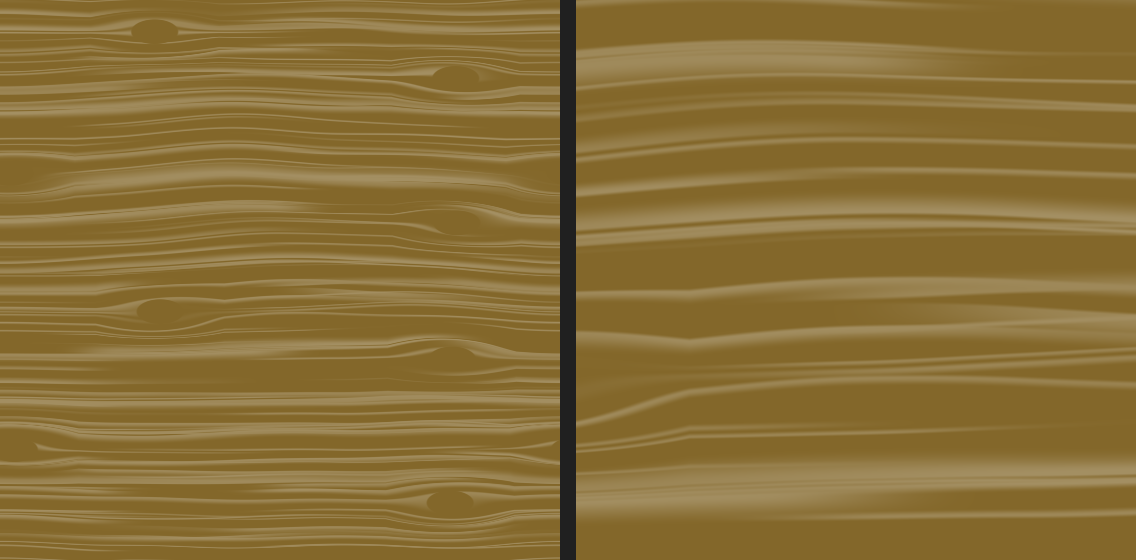
Left, the full canvas; right, a detail of the centre.
Reproduce this texture procedurally as a Shadertoy shader.

```glsl
// Brown wood grain: long pale streaks, each crisp on one side and fading on the
// other, bent around flat oval knots. Three layers of jittered rows are drawn in
// warped coordinates; the pattern repeats at the canvas borders.

const vec3 DARK_WOOD = vec3(0.515, 0.405, 0.165);
const vec3 PALE_WOOD = vec3(0.64, 0.56, 0.385);
const vec2 KNOT_RADIUS = vec2(0.042, 0.022);
const int KNOT_COUNT = 8;

float hash(vec2 p, float seed) {
    vec3 q = fract(vec3(p.xyx + seed * 7.31) * vec3(0.1031, 0.1030, 0.0973));
    q += dot(q, q.yzx + 33.33);
    return fract((q.x + q.y) * q.z);
}

// Smooth value noise that repeats after the given number of cells.
float tiledNoise(vec2 p, vec2 period, float seed) {
    vec2 cell = floor(p);
    vec2 f = fract(p);
    f = f * f * (3.0 - 2.0 * f);
    vec2 a = mod(cell, period);
    vec2 b = mod(cell + 1.0, period);
    float low = mix(hash(a, seed), hash(vec2(b.x, a.y), seed), f.x);
    float high = mix(hash(vec2(a.x, b.y), seed), hash(b, seed), f.x);
    return mix(low, high, f.y);
}

// Shortest offset on the repeating canvas.
vec2 wrapOffset(vec2 d) {
    return d - floor(d + 0.5);
}

// Knots alternate between a right-hand column and two left-hand ones.
vec2 knotCenter(int index) {
    float i = float(index);
    bool isRight = index % 2 == 1;
    float x = isRight ? 0.81 : (index % 4 == 0 ? 0.28 : 0.02);
    float y = 1.0 - (i + 0.5) / float(KNOT_COUNT) + (isRight ? 0.043 : 0.006);
    vec2 jitter = vec2(hash(vec2(i, 1.0), 2.0), hash(vec2(i, 5.0), 3.0)) - 0.5;
    return vec2(x, y) + jitter * vec2(0.015, 0.012);
}

// Vertical shift that opens the grain into a lens around a knot.
float knotBend(vec2 d, float halfLength, float reach) {
    float along = cos(1.5708 * min(abs(d.x) / halfLength, 1.0));
    return -0.92 * d.y * along * exp(-d.y * d.y / (reach * reach));
}

float knotMask(vec2 d, vec2 radius) {
    float edge = (length(d / radius) - 1.0) * radius.y;
    return 1.0 - smoothstep(-0.001, 0.001, edge);
}

// One layer of rows; most streaks are thin lines, a few are wide bands.
float streaks(vec2 p, float rows, float seed) {
    float drift = tiledNoise(p * vec2(4.0, 9.0), vec2(4.0, 9.0), seed);
    float y = p.y * rows + 0.014 * rows * drift;
    float row = mod(floor(y), rows);
    float f = fract(y);
    f = hash(vec2(row, 3.0), seed) < 0.5 ? f : 1.0 - f;
    float edge = 0.0024 * rows;
    float pick = hash(vec2(row, 9.0), seed);
    float width = mix(0.09, 0.68, pick * pick);
    float profile = smoothstep(0.0, edge, f) * (1.0 - smoothstep(edge, edge + width, f));
    float strength = tiledNoise(vec2(p.x * 3.0, row), vec2(3.0, rows), seed + 4.0);
    return profile * smoothstep(0.22, 0.58, strength);
}

void mainImage(out vec4 fragColor, in vec2 fragCoord) {
    vec2 uv = fragCoord / iResolution.xy;

    // Broad swell of the boards, strongest above the middle
    float swell = 0.5 - 0.5 * cos(6.2832 * uv.x);
    float height = 0.5 + 0.5 * cos(6.2832 * (uv.y - 0.68));
    float wave = tiledNoise(uv * vec2(5.0, 4.0), vec2(5.0, 4.0), 11.0) - 0.5;
    vec2 grain = uv - vec2(0.0, 0.022 * swell * height + 0.012 * wave);

    // Knots bend the grain and cover it
    float knots = 0.0;
    for (int i = 0; i < KNOT_COUNT; i++) {
        vec2 d = wrapOffset(uv - knotCenter(i));
        grain.y += knotBend(d, 0.115, 0.037);
        knots = max(knots, knotMask(d, KNOT_RADIUS));
    }

    // Broad, medium and thin streaks joined without clipping
    float dark = 1.0;
    dark *= 1.0 - streaks(grain, 21.0, 1.0);
    dark *= 1.0 - streaks(grain, 37.0, 2.0);
    dark *= 1.0 - 0.85 * streaks(grain, 58.0, 3.0);
    float pale = 1.0 - dark;

    // Faint fibres inside the streaks
    float fibre = tiledNoise(grain * vec2(3.0, 150.0), vec2(3.0, 150.0), 6.0);
    pale *= mix(0.75, 1.05, fibre);

    vec3 color = mix(DARK_WOOD, PALE_WOOD, clamp(pale * (1.0 - knots), 0.0, 1.0));
    fragColor = vec4(color, 1.0);
}
```
